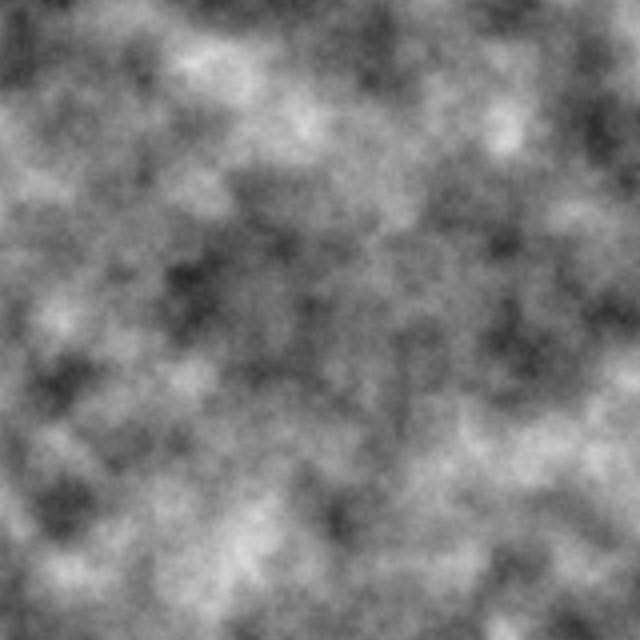
This texture is drawn by a three.js fragment shader. Its source:

```glsl
varying vec2 vUv;

const float BASE_CELLS = 10.0;
const int OCTAVES = 5;
const float GAIN = 0.52;
const float MEAN_GREY = 0.5;
const float CONTRAST = 0.9;

float hash(vec2 cell) {
  vec3 p = fract(vec3(cell.xyx) * 0.1031);
  p += dot(p, p.yzx + 33.33);
  return fract((p.x + p.y) * p.z);
}

// Random corner values, blended smoothly across each cell
float valueNoise(vec2 p) {
  vec2 cell = floor(p);
  vec2 f = fract(p);
  vec2 blend = f * f * (3.0 - 2.0 * f);
  float bottom = mix(hash(cell), hash(cell + vec2(1.0, 0.0)), blend.x);
  float top = mix(hash(cell + vec2(0.0, 1.0)), hash(cell + vec2(1.0, 1.0)), blend.x);
  return mix(bottom, top, blend.y);
}

// Octaves of doubling frequency, normalised to 0..1
float cloudNoise(vec2 p, float gain) {
  float sum = 0.0;
  float total = 0.0;
  float amplitude = 1.0;
  for (int i = 0; i < OCTAVES; i++) {
    sum += amplitude * valueNoise(p);
    total += amplitude;
    amplitude *= gain;
    p = p * 2.0 + vec2(17.3, 41.7);
  }
  return sum / total;
}

void main() {
  float cloud = cloudNoise(vUv * BASE_CELLS + vec2(5.0, 23.0), GAIN);
  float grey = MEAN_GREY + CONTRAST * (cloud - 0.5);
  gl_FragColor = vec4(vec3(grey), 1.0);
}
```
